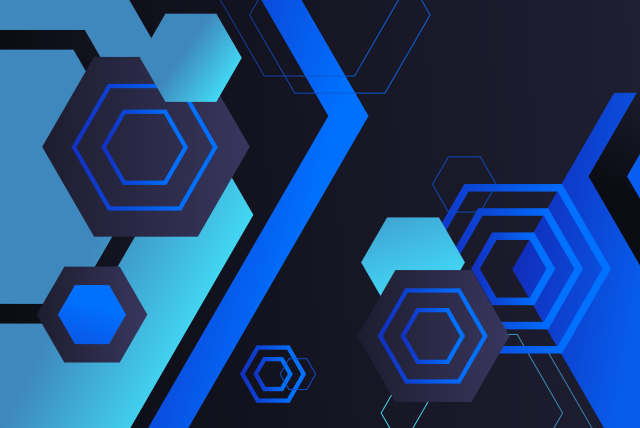
Reproduce this background procedurally as a WebGL 2 fragment shader.

```glsl
#version 300 es
precision highp float;
// Flat geometric background: hexagons, hexagonal rings, thin outlines and
// 60 degree chevrons on a dark field. Each part is a signed distance filled
// with a linear gradient, painted from back to front. Canvas height is 1.
uniform vec2 u_resolution;
out vec4 fragColor;

const vec3 STEEL = vec3(.245, .535, .74);
const vec3 CYAN = vec3(.26, .88, .98);
const vec3 DEEP = vec3(.065, .2, .77);
const vec3 BRIGHT = vec3(0., .44, 1.);
const vec3 INK = vec3(.045, .045, .075);

vec3 color;
vec2 p;

// Flat-topped hexagon of the given apothem
float hexagon(vec2 center, float apothem) {
    vec2 q = abs(p - center);
    return max(q.y, q.x * .866 + q.y * .5) - apothem;
}

// Hexagonal band lying inside its outer edge
float ring(vec2 center, float apothem, float width) {
    float d = hexagon(center, apothem);
    return max(d, -d - width);
}

// Hairline hexagon
float outline(vec2 center, float apothem) {
    return abs(hexagon(center, apothem)) - .0011;
}

// Region left of a tip that points right
float wedge(vec2 tip) {
    return (p.x - tip.x) * .866 + abs(p.y - tip.y) * .5;
}

// Region right of a tip that points left
float notch(vec2 tip) {
    return (tip.x - p.x) * .866 + abs(p.y - tip.y) * .5;
}

// Linear gradient between two points
vec3 gradient(vec3 a, vec3 b, vec2 from, vec2 to) {
    vec2 axis = to - from;
    return mix(a, b, clamp(dot(p - from, axis) / dot(axis, axis), 0., 1.));
}

void paint(float d, vec3 fill) {
    color = mix(color, fill, clamp(.5 - d * u_resolution.y, 0., 1.));
}

// Dark hexagon, lighter toward the right
void darkHexagon(vec2 c, float r) {
    vec2 side = vec2(r * 1.1, 0.);
    paint(hexagon(c, r), gradient(vec3(.115, .115, .19), vec3(.22, .21, .365), c - side, c + side));
}

// Nested blue rings, each smaller by a fixed step
void rings(vec2 c, float r, float spacing, float width, int count) {
    vec2 side = vec2(r, 0.);
    for (int i = 0; i < count; i++) {
        float size = r - spacing * float(i);
        vec3 blue = gradient(DEEP, BRIGHT, c - side * size / r, c + side * size / r * .7);
        paint(ring(c, size, width), blue);
    }
}

void main() {
    p = gl_FragCoord.xy / u_resolution.y;
    color = gradient(vec3(.06, .06, .1), vec3(.12, .12, .2), vec2(.3, .5), vec2(1.5, .6));

    // Left panel with its dark hexagonal band
    paint(wedge(vec2(.592, .498)), gradient(STEEL, CYAN, vec2(.29, .57), vec2(.59, .42)));
    paint(ring(vec2(0., .587), .343, .046), gradient(INK, vec3(.085, .085, .14), vec2(0.), vec2(.35, 0.)));

    // Blue chevron and the outlines across it
    float chevron = max(wedge(vec2(.861, .729)), -wedge(vec2(.767, .729)));
    paint(chevron, gradient(vec3(.05, .26, .83), BRIGHT, vec2(.5, .8), vec2(.79, .72)));
    vec3 line = gradient(vec3(.07, .2, .6), vec3(.04, .4, .92), vec2(.5, 1.), vec2(.9, 1.));
    paint(outline(vec2(.723, 1.005), .1826), line);
    paint(outline(vec2(.794, .965), .1826), line);

    // Right panel with dark and blue notches
    vec3 panel = gradient(vec3(.065, .18, .74), vec3(.03, .36, .92), vec2(1.21, .4), vec2(1.5, .35));
    paint(max(notch(vec2(1.197, .371)), p.y - .783), panel);
    paint(notch(vec2(1.375, .588)), gradient(INK, vec3(.11, .11, .18), vec2(1.39, .58), vec2(1.5, .8)));
    paint(notch(vec2(1.465, .588)), vec3(.03, .37, .94));

    // Lower outlines, then the large nested rings
    vec3 aqua = gradient(CYAN, vec3(.22, .5, .7), vec2(.95, 0.), vec2(1.35, .1));
    paint(outline(vec2(1.1025, .035), .1836), aqua);
    paint(outline(vec2(1.174, -.005), .1836), aqua);
    rings(vec2(1.199, .372), .198, .0565, .0176, 3);
    paint(outline(vec2(1.085, .569), .0645), vec3(.05, .3, .75));

    // Upper left cluster
    darkHexagon(vec2(.341, .657), .21);
    rings(vec2(.338, .656), .148, .06, .01, 2);
    paint(hexagon(vec2(.446, .865), .103), gradient(STEEL, CYAN, vec2(.43, .88), vec2(.545, .8)));

    // Lower left badge
    darkHexagon(vec2(.215, .265), .112);
    paint(hexagon(vec2(.215, .265), .069), gradient(vec3(.04, .34, .9), BRIGHT, vec2(.19, .19), vec2(.22, .29)));

    // Lower right cluster
    paint(hexagon(vec2(.965, .387), .105), gradient(vec3(.25, .65, .83), CYAN, vec2(.94, .5), vec2(1.01, .3)));
    darkHexagon(vec2(1.0127, .215), .154);
    rings(vec2(1.011, .215), .1113, .0459, .01, 2);

    // Small rings at the bottom
    rings(vec2(.638, .126), .067, .027, .01, 2);
    paint(outline(vec2(.696, .126), .036), vec3(.05, .33, .82));

    fragColor = vec4(color, 1.);
}
```
